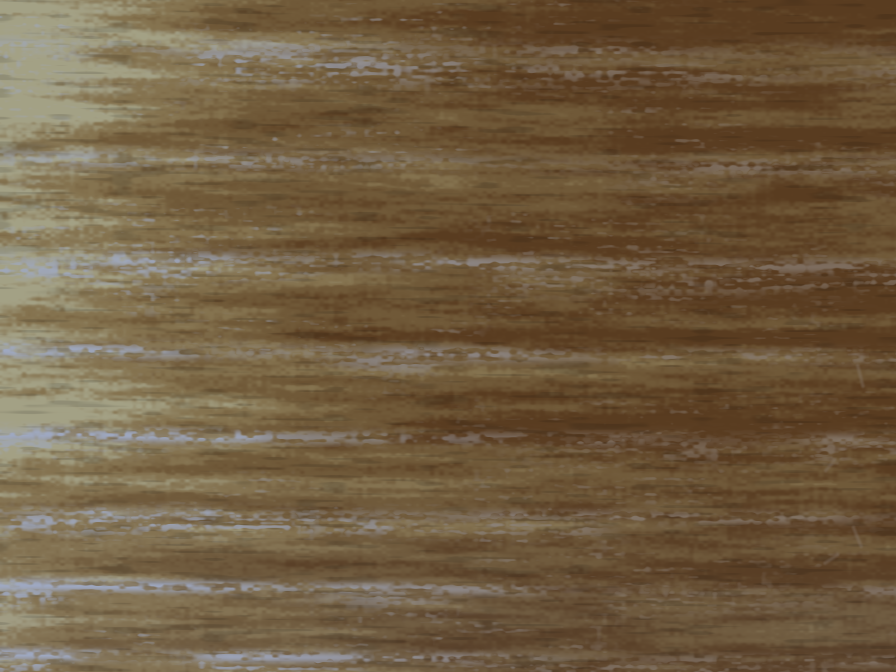
Write a Shadertoy shader that draws this texture.

```glsl
const vec3 DARK_BROWN = vec3(0.35, 0.235, 0.125);
const vec3 MID_BROWN  = vec3(0.44, 0.35, 0.22);
const vec3 GOLD       = vec3(0.52, 0.45, 0.31);
const vec3 PALE_GLARE = vec3(0.64, 0.63, 0.52);
const vec3 DUSTY_GREY = vec3(0.53, 0.48, 0.44);
const vec3 BLUE_SHEEN = vec3(0.62, 0.66, 0.76);

float hash(vec2 p) {
    return fract(sin(dot(p, vec2(127.1, 311.7))) * 43758.5453);
}

float noise(vec2 p) {
    vec2 cell = floor(p);
    vec2 f = fract(p);
    f = f * f * (3.0 - 2.0 * f);
    float low = mix(hash(cell), hash(cell + vec2(1, 0)), f.x);
    float high = mix(hash(cell + vec2(0, 1)), hash(cell + vec2(1, 1)), f.x);
    return mix(low, high, f.y);
}

float signedNoise(vec2 p) {
    return noise(p) - 0.5;
}

// Growth rings crowd together toward the bottom edge
float ringCoord(float depth) {
    return -0.376 + 5.2 * depth + 2.4 * depth * depth;
}

// Stretched fibres at several widths, from broad bands to hairlines
float grain(vec2 p) {
    return 0.32 * signedNoise(p * vec2(1.2, 13.0))
         + 0.34 * signedNoise(p * vec2(2.4, 36.0) + 17.0)
         + 0.30 * signedNoise(p * vec2(6.0, 80.0) + 41.0)
         + 0.22 * signedNoise(p * vec2(18.0, 150.0) + 73.0)
         + 0.16 * signedNoise(p * vec2(140.0, 210.0) + 97.0);
}

// Short dashes of open pores, broken into beads
float poreDashes(vec2 p, float threshold) {
    float streak = noise(p * vec2(16.0, 170.0) + 5.0);
    float beads = noise(p * vec2(110.0, 210.0) + 29.0);
    return smoothstep(threshold, threshold + 0.3, 0.55 * streak + 0.45 * beads);
}

vec3 woodColor(float tone) {
    vec3 color = mix(DARK_BROWN, MID_BROWN, smoothstep(0.08, 0.45, tone));
    color = mix(color, GOLD, smoothstep(0.45, 0.70, tone));
    return mix(color, PALE_GLARE, smoothstep(0.70, 1.0, tone));
}

float scratch(vec2 p, vec2 center, float angle, float halfLength) {
    vec2 axis = vec2(cos(angle), sin(angle));
    vec2 d = p - center;
    float along = clamp(dot(d, axis), -halfLength, halfLength);
    return 1.0 - smoothstep(0.0, 0.005, length(d - axis * along));
}

void mainImage(out vec4 fragColor, in vec2 fragCoord) {
    vec2 p = fragCoord / iResolution.y;
    float across = fragCoord.x / iResolution.x;

    // Gentle drift of the fibres
    p.y += 0.008 * across + 0.008 * signedNoise(p * vec2(2.0, 3.0));
    float depth = 1.0 - p.y;
    float ring = ringCoord(depth);
    float ringOffset = fract(ring + 0.5) - 0.5;

    // Light falls from the left; dark late wood precedes each ring
    float tone = 0.72 - 0.49 * smoothstep(-0.1, 0.8, across);
    tone += 0.38 * exp(-6.0 * across) * (0.35 + noise(p * vec2(3.0, 14.0)));
    tone += grain(p);
    float lateWood = exp(-pow((ringOffset + 0.2) / 0.1, 2.0));
    tone -= 0.2 * lateWood * noise(vec2(p.x * 2.2, ring * 3.0));
    tone += 0.05 * exp(-pow((ringOffset - 0.18) / 0.14, 2.0));
    vec3 color = woodColor(tone);

    // Grey haze over the lower part
    float haze = smoothstep(0.6, 1.0, depth) * (0.5 + 0.5 * noise(p * vec2(3.0, 22.0)));
    color = mix(color, DUSTY_GREY * (0.65 + 0.4 * tone), 0.3 * haze);

    // Glinting pores along the rings, with strays in the bands between them
    float line = exp(-pow(ringOffset / 0.085, 2.0));
    float band = exp(-pow((ringOffset - 0.13) / 0.17, 2.0));
    float ringId = floor(ring + 0.5);
    float patches = smoothstep(0.25, 0.65, noise(vec2(p.x * 4.5, ringId * 7.3)));
    float strayPatches = smoothstep(0.35, 0.75, noise(p * vec2(5.0, 18.0) + 11.0));
    float pores = line * (0.35 + 0.65 * patches) * poreDashes(p, 0.37);
    pores = max(pores, 0.85 * band * strayPatches * poreDashes(p + 3.7, 0.45));
    pores = max(pores, 0.6 * strayPatches * poreDashes(p + 8.1, 0.6));
    vec3 sheen = mix(BLUE_SHEEN, DUSTY_GREY, smoothstep(0.15, 0.75, across));
    color = mix(color, sheen, pores * mix(1.0, 0.75, across));

    // Soft bluish reflection pooled around the glints at the left
    float pool = exp(-5.0 * across) * line * patches;
    color = mix(color, BLUE_SHEEN, 0.4 * pool);

    // Thin dark fibres
    float fibres = smoothstep(0.62, 0.9, noise(p * vec2(22.0, 190.0) + 61.0));
    color *= 1.0 - 0.12 * fibres * (1.0 - pores);

    // Faint scuffs near the right edge
    for (int i = 0; i < 4; i++) {
        float id = float(i);
        vec2 spot = vec2(hash(vec2(id, 1.0)), hash(vec2(id, 2.0)));
        vec2 center = vec2(1.21, 0.12) + spot * vec2(0.11, 0.35);
        float angle = mix(0.5, 2.4, hash(vec2(id, 3.0)));
        float mark = scratch(p, center, angle, 0.008 + 0.012 * spot.x);
        color = mix(color, DUSTY_GREY, 0.35 * mark);
    }

    fragColor = vec4(color, 1.0);
}
```
